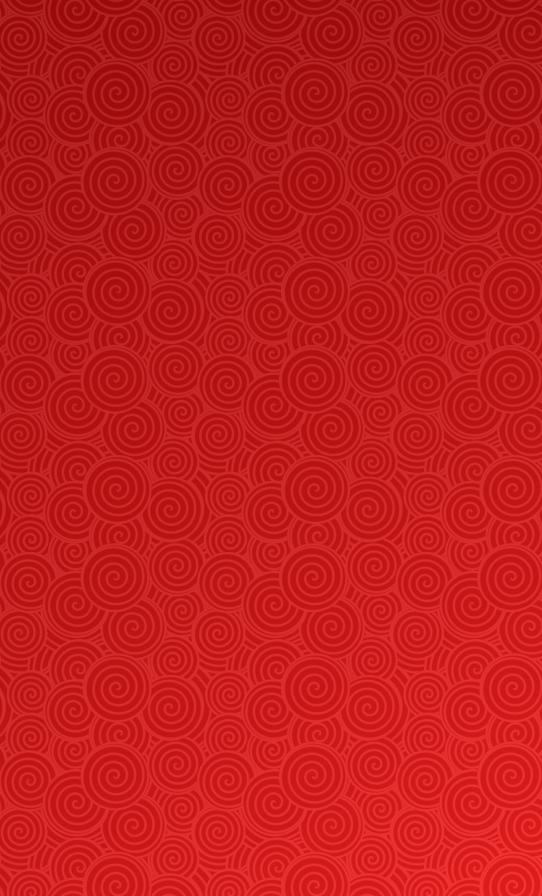
Reproduce this pattern procedurally as a Shadertoy shader.

```glsl
// Overlapping spiral discs in pale red on a red ground that glows at the lower right.
// Discs sit on a jittered, staggered grid whose hash repeats, so the pattern tiles.
// At each point the topmost disc wins; wide back discs fill the gaps between them.

const float CELL = 0.0915;          // grid step, in canvas widths
const float REPEAT = 4.0;           // cells per pattern tile
const float JITTER = 0.20;          // largest shift of a centre, in cells
const float STAGGER = 0.25;         // shift of alternate columns, in cells
const float RADIUS_MIN = 0.49;      // front disc radii, in cells
const float RADIUS_MAX = 0.71;
const float BACK_RADIUS = 1.05;     // radius of the gap-filling discs, in cells
const float TURNS = 4.2;            // spiral turns in a front disc
const float LINE_HALF = 0.024;      // half width of a line, in cells
const float LINE_SOFT = 0.016;      // softness of its edge, in cells
const vec3 DARK_RED = vec3(0.600, 0.038, 0.042);
const vec3 BRIGHT_RED = vec3(0.870, 0.112, 0.108);
const vec3 LINE_TINT = vec3(0.086, 0.096, 0.098);
const float TAU = 6.2831853;

vec3 hash3(vec2 p) {
    vec3 q = fract(vec3(p.xyx) * vec3(0.1031, 0.1030, 0.0973) + 0.37);
    q += dot(q, q.yxz + 33.33);
    return fract((q.xxy + q.yzz) * q.zyx);
}

// Coverage of a line, from the distance to its middle
float stroke(float dist) {
    return 1.0 - smoothstep(LINE_HALF - LINE_SOFT, LINE_HALF + LINE_SOFT, dist);
}

// Spiral plus closing rim; offset is measured from the disc centre
float spiralDisc(vec2 offset, float pitch, float rim, float phase) {
    float d = length(offset);
    float turn = atan(offset.y, offset.x + 1e-5) / TAU;
    float arm = abs(fract(d / pitch - turn + phase) - 0.5) * pitch;
    float edge = abs(rim - LINE_HALF - d);
    return stroke(min(arm, edge));
}

// Line coverage of the topmost disc at p, in cell units
float discPattern(vec2 p) {
    vec2 home = floor(p);
    float topDepth = -1.0, pitch = 1.0, rim = 1.0, phase = 0.0;
    vec2 topOffset = vec2(0.0);
    for (int j = -1; j <= 1; j++)
    for (int i = -1; i <= 1; i++) {
        vec2 cell = home + vec2(i, j);
        vec2 id = mod(cell, REPEAT);
        vec3 h = hash3(id * 7.0 + 3.0);
        vec2 centre = cell + 0.5 + (h.xy - 0.5) * 2.0 * JITTER;
        centre.y += STAGGER * (2.0 * mod(id.x, 2.0) - 1.0);
        vec2 offset = p - centre;
        float d = length(offset);
        float radius = mix(RADIUS_MIN, RADIUS_MAX, h.z);
        bool front = d < radius;
        // Larger discs lie higher; every front disc covers every back one
        float depth = front ? 1.0 + h.z : h.z;
        if ((front || d < BACK_RADIUS) && depth > topDepth) {
            topDepth = depth;
            topOffset = offset;
            pitch = radius / TURNS;
            rim = front ? radius : BACK_RADIUS;
            phase = h.x;
        }
    }
    return spiralDisc(topOffset, pitch, rim, phase);
}

void mainImage(out vec4 fragColor, in vec2 fragCoord) {
    // Four samples smooth the borders between discs
    float lines = 0.0;
    for (int k = 0; k < 4; k++) {
        vec2 shift = vec2(k % 2, k / 2) * 0.5 - 0.25;
        lines += 0.25 * discPattern((fragCoord + shift) / (iResolution.x * CELL));
    }

    // Glow rising toward the lower right
    vec2 uv = fragCoord / iResolution.xy;
    float down = 1.0 - uv.y;
    float glow = 0.65 * down + uv.x * (0.08 + 0.27 * down);
    vec3 colour = mix(DARK_RED, BRIGHT_RED, glow) + LINE_TINT * lines;
    fragColor = vec4(colour, 1.0);
}
```
